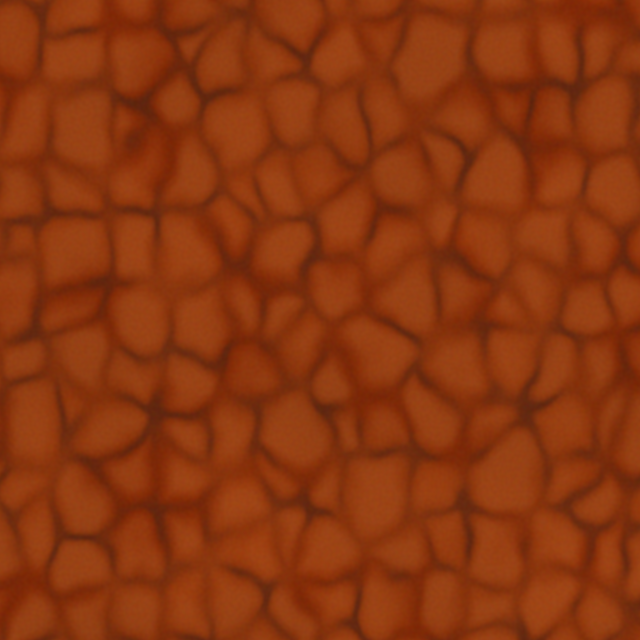
Give the GLSL for this texture, as a WebGL 2 fragment shader.

```glsl
#version 300 es
precision highp float;

uniform vec2 u_resolution;
out vec4 fragColor;

const vec2 CELL_COUNT = vec2(12.2, 10.4);
const vec3 VIVID = vec3(0.585, 0.204, 0.026);
const vec3 PALE = vec3(0.606, 0.256, 0.076);
const vec3 EMBER = vec3(0.515, 0.138, 0.002);
const vec3 SEAM = vec3(0.355, 0.145, 0.065);

vec3 hash3(vec2 p) {
  vec3 q = fract(p.xyx * vec3(0.1031, 0.1030, 0.0973));
  q += dot(q, q.yxz + 33.33);
  return fract((q.xxy + q.yzz) * q.zyx);
}

// Gradient noise, roughly -0.7 to 0.7
float cornerValue(vec2 corner, vec2 offset) {
  float angle = 6.2832 * hash3(corner + 57.0).x;
  return dot(vec2(cos(angle), sin(angle)), offset);
}

float gradientNoise(vec2 p) {
  vec2 i = floor(p);
  vec2 f = p - i;
  vec2 u = f * f * f * (f * (f * 6.0 - 15.0) + 10.0);
  vec2 e = vec2(0.0, 1.0);
  float low = mix(cornerValue(i, f), cornerValue(i + e.yx, f - e.yx), u.x);
  float high = mix(cornerValue(i + e.xy, f - e.xy), cornerValue(i + 1.0, f - 1.0), u.x);
  return mix(low, high, u.y);
}

float fractalNoise(vec2 p) {
  return gradientNoise(p) + 0.5 * gradientNoise(p * 2.03 + 19.7);
}

// Jittered site in xy, size weight in z
vec3 cellSite(vec2 cell) {
  vec3 h = hash3(cell + 11.0);
  return vec3(cell + 0.5 + 0.8 * (h.xy - 0.5), 0.34 * h.z * h.z);
}

// Weighted cells: x = rounded distance to the border, y = random tint
vec2 weightedCells(vec2 p, float sharpness) {
  vec2 base = floor(p);
  vec2 nearestCell = base;
  vec3 nearest = vec3(0.0);
  float nearestPower = 1e3;
  for (int y = -2; y <= 2; y++) {
    for (int x = -2; x <= 2; x++) {
      vec2 cell = base + vec2(x, y);
      vec3 site = cellSite(cell);
      vec2 toSite = site.xy - p;
      float power = dot(toSite, toSite) - site.z;
      if (power < nearestPower) {
        nearestPower = power;
        nearest = site;
        nearestCell = cell;
      }
    }
  }
  // Soft minimum over all borders rounds the corners
  float total = 0.0;
  for (int y = -2; y <= 2; y++) {
    for (int x = -2; x <= 2; x++) {
      vec3 site = cellSite(nearestCell + vec2(x, y));
      vec2 toSite = site.xy - p;
      float gap = length(site.xy - nearest.xy);
      if (gap > 0.001) {
        float power = dot(toSite, toSite) - site.z;
        total += exp(-sharpness * (power - nearestPower) / (2.0 * gap));
      }
    }
  }
  return vec2(-log(total) / sharpness, hash3(nearestCell + 83.0).y);
}

void main() {
  vec2 uv = gl_FragCoord.xy / u_resolution;
  vec2 p = uv * CELL_COUNT;

  // Bend the cell walls
  vec2 bend = vec2(fractalNoise(p * 1.1 + 3.1), fractalNoise(p * 1.1 + 41.3));
  vec2 cells = weightedCells(p + 0.2 * bend, 16.0);

  // Pale domes, each with its own tint
  float dome = smoothstep(-0.02, 0.36, cells.x);
  float mottle = fractalNoise(uv * 17.0 + 7.0);
  float paleness = dome * (0.65 + 0.6 * cells.y) + 0.28 + 0.4 * mottle;
  vec3 color = mix(VIVID, PALE, clamp(paleness, 0.0, 1.1));

  // Deep red patches, strongest between the domes
  float patches = smoothstep(0.05, 0.65, fractalNoise(uv * 6.5 + 23.0) + 0.22 * (1.0 - dome));
  color = mix(color, EMBER, 0.75 * patches * (1.0 - 0.55 * dome));

  // Blurred seams that fade in and out along the walls
  float fade = smoothstep(-0.35, 0.6, fractalNoise(p * 0.95 + 61.0));
  float wall = max(cells.x, 0.0);
  float line = exp(-wall * wall / 0.0075);
  float halo = exp(-wall * wall / 0.045);
  color = mix(color, SEAM, line * (0.08 + 0.62 * fade) + 0.17 * halo);

  // Broad light and faint coloured grain
  color *= 1.0 + 0.06 * fractalNoise(uv * 4.0 + 90.0);
  vec3 grain = vec3(gradientNoise(uv * 150.0), gradientNoise(uv * 150.0 + 31.5),
                    gradientNoise(uv * 110.0 + 77.2));
  color += grain * vec3(0.022, 0.02, 0.024);

  fragColor = vec4(clamp(color, 0.0, 1.0), 1.0);
}
```
